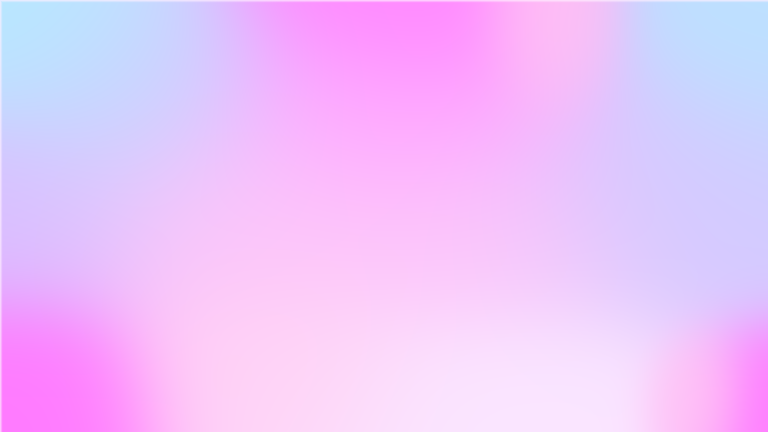
Write a Shadertoy shader that draws this background.

```glsl
// A soft pastel mesh gradient: sky blue, lavender, magenta and cream.
// Gaussian glows are summed as weighted colours and then normalised,
// so every point is a smooth blend of the glows nearest to it.

const vec3 SKY        = vec3(0.74, 0.88, 1.00);
const vec3 CYAN       = vec3(0.71, 0.92, 1.00);
const vec3 PERIWINKLE = vec3(0.79, 0.83, 1.00);
const vec3 LAVENDER   = vec3(0.83, 0.79, 1.00);
const vec3 LILAC      = vec3(0.85, 0.75, 1.00);
const vec3 MAGENTA    = vec3(1.00, 0.48, 1.00);
const vec3 ORCHID     = vec3(1.00, 0.69, 1.00);
const vec3 ROSE       = vec3(0.99, 0.77, 0.98);
const vec3 PEACH      = vec3(1.00, 0.79, 0.95);
const vec3 CREAM      = vec3(1.00, 0.82, 0.96);
const vec3 PEARL      = vec3(0.98, 0.90, 1.00);

// Colour premultiplied by its Gaussian weight, with the weight in w.
vec4 glow(vec2 uv, vec2 center, vec2 radius, vec3 color) {
    vec2 d = (uv - center) / radius;
    return vec4(color, 1.0) * exp(-dot(d, d));
}

vec3 meshGradient(vec2 uv) {
    vec4 sum = vec4(0.0);

    // Upper band
    sum += glow(uv, vec2(0.04, 0.95), vec2(0.13, 0.20), CYAN);
    sum += glow(uv, vec2(0.16, 0.78), vec2(0.17, 0.25), PERIWINKLE);
    sum += glow(uv, vec2(0.53, 1.00), vec2(0.17, 0.27), mix(MAGENTA, ORCHID, 0.25));
    sum += glow(uv, vec2(0.50, 0.70), vec2(0.20, 0.20), ORCHID);
    sum += glow(uv, vec2(0.71, 0.97), vec2(0.07, 0.20), PEACH);
    sum += glow(uv, vec2(1.00, 0.97), vec2(0.15, 0.30), SKY);

    // Middle band
    sum += glow(uv, vec2(0.00, 0.50), vec2(0.17, 0.20), LILAC);
    sum += glow(uv, vec2(0.30, 0.48), vec2(0.17, 0.20), ROSE);
    sum += glow(uv, vec2(0.58, 0.45), vec2(0.20, 0.20), ROSE);
    sum += glow(uv, vec2(0.90, 0.55), vec2(0.20, 0.24), LAVENDER);

    // Lower band
    sum += glow(uv, vec2(0.00, 0.05), vec2(0.16, 0.24), MAGENTA);
    sum += glow(uv, vec2(0.36, 0.15), vec2(0.15, 0.25), CREAM);
    sum += glow(uv, vec2(0.62, 0.03), vec2(0.22, 0.28), PEARL);
    sum += glow(uv, vec2(0.91, 0.06), vec2(0.05, 0.12), PEACH);
    sum += glow(uv, vec2(1.00, 0.02), vec2(0.09, 0.17), MAGENTA);

    return sum.rgb / sum.w;
}

// Soft mask that is 1 on the left and top borders.
float paleRim(vec2 uv, float aspect, float width) {
    float edgeDistance = min(uv.x * aspect, 1.0 - uv.y);
    return 1.0 - smoothstep(0.0, width, edgeDistance);
}

void mainImage(out vec4 fragColor, in vec2 fragCoord) {
    vec2 uv = fragCoord / iResolution.xy;
    float aspect = iResolution.x / iResolution.y;

    vec3 color = meshGradient(uv);
    color = mix(color, vec3(1.0, 0.94, 1.0), 0.7 * paleRim(uv, aspect, 0.007));

    fragColor = vec4(color, 1.0);
}
```
